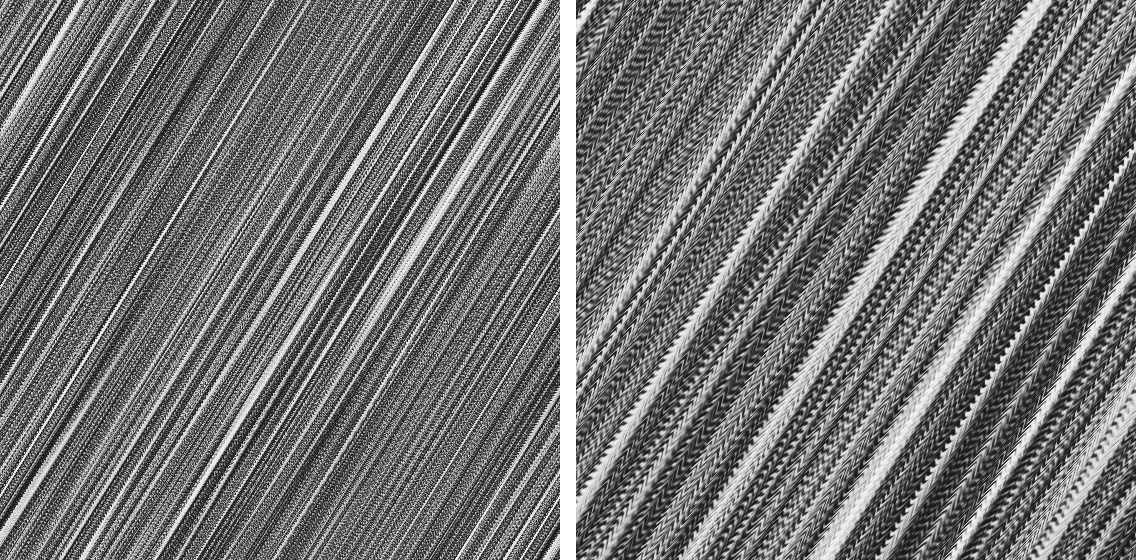
Left, the full canvas; right, a detail of the centre.
Reproduce this pattern procedurally as a WebGL 1 fragment shader.

```glsl
precision highp float;

uniform vec2 u_resolution;

const float TAU = 6.28319;

// Random unit vector at a lattice cell that wraps after the given period
vec2 cellGradient(vec2 cell, vec2 period, float seed) {
  vec2 wrapped = mod(cell, period);
  float angle = TAU * fract(sin(dot(wrapped, vec2(127.1, 311.7)) + seed) * 43758.5);
  return vec2(cos(angle), sin(angle));
}

// Gradient noise over a unit square, repeating at its borders
float wrapNoise(vec2 unitPos, vec2 period, float seed) {
  vec2 pos = unitPos * period;
  vec2 cell = floor(pos);
  vec2 f = pos - cell;
  vec2 fade = f * f * f * (f * (f * 6.0 - 15.0) + 10.0);
  vec2 e = vec2(1.0, 0.0);
  float a = dot(cellGradient(cell, period, seed), f);
  float b = dot(cellGradient(cell + e.xy, period, seed), f - e.xy);
  float c = dot(cellGradient(cell + e.yx, period, seed), f - e.yx);
  float d = dot(cellGradient(cell + e.xx, period, seed), f - e.xx);
  return mix(mix(a, b, fade.x), mix(c, d, fade.x), fade.y);
}

// Whole-number combinations of x and y: across the stripes, then along them
vec2 stripeCoords(vec2 uv) {
  return vec2(8.0 * uv.x - 5.0 * uv.y, 3.0 * uv.x - 2.0 * uv.y);
}

// Evenly spaced bright lines with dark flanks, drifting in place and strength
float brightLines(vec2 pos, float count) {
  float drift = 0.7 * wrapNoise(pos, vec2(3.0, 5.0), 3.1);
  float strength = 2.5 + 3.0 * wrapNoise(pos + vec2(0.21, 0.4), vec2(5.0, 4.0), 1.3);
  float d = fract(pos.x * count + drift) - 0.5;
  return strength * (exp(-d * d / 0.010) - 0.4 * exp(-d * d / 0.0625));
}

// Bright lines over stripes and fine threads
float stripeField(vec2 pos) {
  float stripes = wrapNoise(pos + vec2(0.37, 0.0), vec2(19.0, 5.0), 4.7);
  float threads = wrapNoise(pos + vec2(0.61, 0.0), vec2(37.0, 5.0), 8.1);
  return brightLines(pos, 3.0) + 1.4 * stripes + 2.2 * threads;
}

// Short ticks whose phase slips from thread to thread
float hatch(float y, vec2 pos, float count, float seed) {
  float slip = 2.2 * wrapNoise(pos, vec2(33.0, 9.0), seed);
  return sin(TAU * (y * count + slip));
}

// Contrast curve from a signed field to a grey level
float greyLevel(float field) {
  return 0.08 + 0.89 / (1.0 + exp(0.6 - 1.5 * field));
}

void main() {
  vec2 uv = gl_FragCoord.xy / u_resolution;
  vec2 pos = stripeCoords(uv);

  // Serrated stripe edges
  float ticks = hatch(uv.y, pos, 211.0, 2.9);
  float field = stripeField(pos + vec2(0.008 * ticks, 0.0));

  // Woven grain, quieter on the bright stripes
  float grain = 0.75 * ticks + 0.5 * hatch(uv.y, pos, 157.0, 6.4);
  float quiet = 1.0 - 0.6 * smoothstep(0.5, 1.5, field);

  gl_FragColor = vec4(vec3(greyLevel(field + grain * quiet)), 1.0);
}
```
